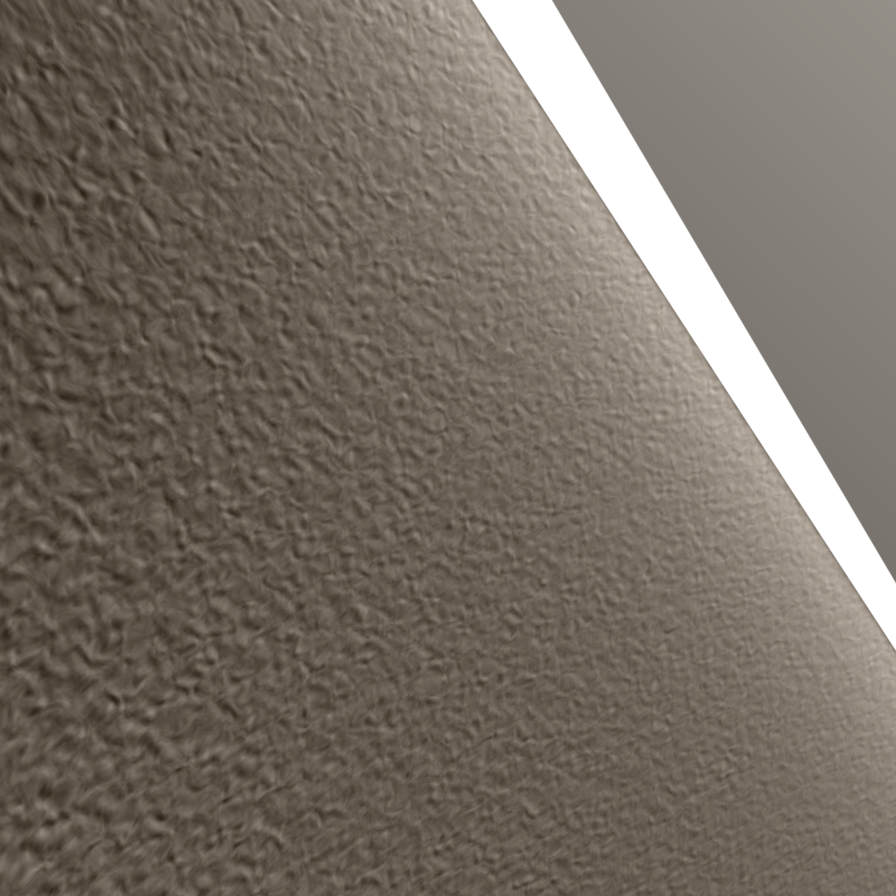
Reproduce this texture procedurally as a WebGL 2 fragment shader.

```glsl
#version 300 es
precision highp float;

uniform vec2 u_resolution;
out vec4 fragColor;

// Light strip: x position at the top, and drift in x per unit of descent
const vec2 STRIP_LEFT = vec2(0.527, 0.651);
const vec2 STRIP_RIGHT = vec2(0.616, 0.590);
const vec3 STRIP_COLOR = vec3(1.0);

// Plaster wall
const vec3 WALL_TINT = vec3(0.0, -0.04, -0.085);
const float WALL_LEVEL = 0.365;
const float GLOW_NEAR = 0.22;
const float GLOW_FAR = 0.12;
const float GLOW_FAR_WIDTH = 0.30;
const float CORNER_SHADE = 0.06;
const float SEAM_WIDTH = 0.0025;

// Plaster grain, finer towards the right
const float GRAIN_FREQ = 72.0;
const float GRAIN_SHRINK = 1.5;
const float HORIZON = 0.35;
const float GRAIN_LEFT = 0.30;
const float GRAIN_RIGHT = 0.12;
const vec2 LIGHT_STEP = vec2(0.20, 0.36);

// Smooth panel beyond the strip
const vec3 PANEL_DARK = vec3(0.46, 0.44, 0.415);
const vec3 PANEL_LIGHT = vec3(0.59, 0.57, 0.54);

float hash(vec2 p) {
    return fract(sin(dot(p, vec2(127.1, 311.7))) * 43758.5453);
}

float valueNoise(vec2 p) {
    vec2 cell = floor(p);
    vec2 f = fract(p);
    f = f * f * (3.0 - 2.0 * f);
    float low = mix(hash(cell), hash(cell + vec2(1, 0)), f.x);
    float high = mix(hash(cell + vec2(0, 1)), hash(cell + vec2(1, 1)), f.x);
    return mix(low, high, f.y);
}

// Rotated octaves hide the lattice
float plasterHeight(vec2 p) {
    const mat2 turn = mat2(0.8, 0.6, -0.6, 0.8);
    float sum = 0.0;
    float amp = 0.6;
    for (int i = 0; i < 3; i++) {
        p = turn * p;
        sum += amp * valueNoise(p);
        p = p * 1.8 + 17.3;
        amp *= 0.5;
    }
    return sum;
}

// Side-lit relief of the plaster, centred on zero
float plasterRelief(vec2 uv) {
    float freq = GRAIN_FREQ * (1.0 + GRAIN_SHRINK * uv.x);
    float along = GRAIN_FREQ * (uv.x + 0.5 * GRAIN_SHRINK * uv.x * uv.x);
    vec2 q = vec2(along, (uv.y - HORIZON) * freq);
    q += 0.9 * vec2(valueNoise(q * 0.6 + 5.0), valueNoise(q * 0.6 + 41.0));
    return plasterHeight(q + LIGHT_STEP) - plasterHeight(q - LIGHT_STEP);
}

// Signed distance to a slanted edge, positive on its right
float edgeDistance(vec2 uv, vec2 edge) {
    float x = edge.x + edge.y * (1.0 - uv.y);
    return (uv.x - x) / sqrt(1.0 + edge.y * edge.y);
}

vec3 wallColor(vec2 uv, float fromStrip) {
    float nearWidth = mix(0.085, 0.12, uv.y);
    float level = WALL_LEVEL
        + GLOW_NEAR * exp(-fromStrip / nearWidth)
        + GLOW_FAR * exp(-fromStrip / GLOW_FAR_WIDTH);
    level -= CORNER_SHADE * (1.0 - smoothstep(0.0, 0.5, uv.x)) * uv.y;
    level += plasterRelief(uv) * mix(GRAIN_LEFT, GRAIN_RIGHT, uv.x);
    // Thin shadow where the wall meets the strip
    level *= 1.0 - 0.35 * exp(-fromStrip / SEAM_WIDTH);
    return vec3(level) + WALL_TINT;
}

vec3 panelColor(vec2 uv, float fromStrip) {
    float light = 0.25 + 1.5 * fromStrip + 0.55 * (uv.y - 0.65);
    return mix(PANEL_DARK, PANEL_LIGHT, clamp(light, 0.0, 1.0));
}

void main() {
    vec2 uv = gl_FragCoord.xy / u_resolution;
    float soft = 1.0 / min(u_resolution.x, u_resolution.y);
    float leftEdge = edgeDistance(uv, STRIP_LEFT);
    float rightEdge = edgeDistance(uv, STRIP_RIGHT);

    vec3 color = wallColor(uv, max(-leftEdge, 0.0));
    color = mix(color, STRIP_COLOR, smoothstep(-soft, soft, leftEdge));
    vec3 panel = panelColor(uv, max(rightEdge, 0.0));
    color = mix(color, panel, smoothstep(-soft, soft, rightEdge));

    fragColor = vec4(clamp(color, 0.0, 1.0), 1.0);
}
```
